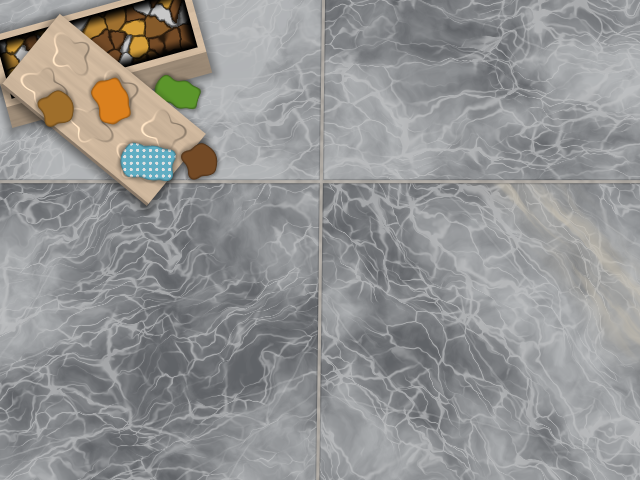
A Shadertoy shader for this texture:

```glsl
// Four large grey marble floor tiles, two across and two down, with thin grout.
// Marble is layered noise with warped cell-edge veins, turned per tile;
// an open wooden box and a board with painted pieces lie at upper left.
#define GROUT_CENTRE vec2(0.662, 0.6215)
#define GROUT_LEAN 0.012
#define GROUT_HALF 0.0032
#define VEIN_STRENGTH 0.62
#define STONE_DARK vec3(0.40, 0.41, 0.425)
#define STONE_LIGHT vec3(0.635, 0.645, 0.655)
#define VEIN_COLOUR vec3(0.76, 0.765, 0.77)
#define CREAM vec3(0.77, 0.74, 0.68)
#define GROUT_COLOUR vec3(0.68, 0.66, 0.635)
#define WOOD vec3(0.80, 0.71, 0.61)
#define BROWN vec3(0.45, 0.29, 0.15)

vec2 hash2(vec2 p) {
    vec3 q = fract(p.xyx * vec3(0.1031, 0.1030, 0.0973));
    q += dot(q, q.yzx + 33.33);
    return fract((q.xx + q.yz) * q.zy);
}
float noise(vec2 p) {
    vec2 i = floor(p), f = fract(p);
    f = f * f * (3.0 - 2.0 * f);
    return mix(mix(hash2(i).x, hash2(i + vec2(1, 0)).x, f.x),
               mix(hash2(i + vec2(0, 1)).x, hash2(i + 1.0).x, f.x), f.y);
}
float fbm(vec2 p) {
    float sum = 0.0;
    for (float amp = 0.5; amp > 0.03; amp *= 0.5) {
        sum += amp * noise(p);
        p = mat2(1.6, 1.2, -1.2, 1.6) * p + 7.3;
    }
    return sum;
}
mat2 turn(float a) { return mat2(cos(a), -sin(a), sin(a), cos(a)); }
float cover(float d) { return clamp(0.5 - d * iResolution.y, 0.0, 1.0); }
float fade(float a, float b, float x) { return 1.0 - smoothstep(a, b, x); }
float boxDist(vec2 p, vec2 size) {
    vec2 d = abs(p) - size;
    return length(max(d, 0.0)) + min(max(d.x, d.y), 0.0);
}
// x: gap between the two nearest cells, y: random value of the nearest
vec2 cells(vec2 p) {
    vec2 near = vec2(9.0);
    float id = 0.0;
    for (int k = 0; k < 9; k++) {
        vec2 c = floor(p) + vec2(k % 3 - 1, k / 3 - 1), h = hash2(c);
        float d = length(c + h - p);
        if (d < near.x) { near = vec2(d, near.x); id = h.y; }
        else near.y = min(near.y, d);
    }
    return vec2(near.y - near.x, id);
}

vec3 marble(vec2 p, vec2 tile) {
    vec2 seed = tile * vec2(17.0, 31.0) + 5.0;
    float angle = 0.45 - tile.x * (1.2 - 0.75 * tile.y);
    vec2 warp = vec2(fbm(p * 7.0 + seed), fbm(p * 7.0 + seed + 40.0)) - 0.5;
    vec2 q = turn(angle) * (p + 0.13 * warp);
    float tone = smoothstep(0.22, 0.76, fbm(q * vec2(4.0, 7.0) + seed));
    tone += 0.75 * (fbm(q * 38.0 + seed) - 0.47) + 0.55 * (1.0 - tile.x) * tile.y;
    tone += 0.5 * tile.x * tile.y * fade(0.0, 0.35, length(p - vec2(1.33, 0.64)));
    vec3 col = mix(STONE_DARK, STONE_LIGHT, clamp(tone, -0.1, 1.25));
    // Branching veins at growing scales, faded in patches
    float vein = 0.0;
    for (float scale = 5.0; scale < 28.0; scale *= 1.75) {
        vec2 s = q * vec2(0.7, 1.5) * scale + seed + scale * 3.0;
        float gap = cells(s).x;
        vein += smoothstep(0.36, 0.68, fbm(s * 0.55 + 3.0))
              * (fade(0.0, 0.035 + 0.004 * scale, gap) + 0.16 * fade(0.0, 0.3, gap));
    }
    // Long hairline cracks
    for (float i = 0.0; i < 6.0; i++) {
        vec2 h = hash2(seed + i * 3.7);
        vec2 s = turn(angle + 1.3 * (h.y - 0.5)) * (p - tile * 0.65 - 0.35 + 0.04 * warp);
        vein += 0.7 * noise(s * 11.0 + seed) * fade(0.0005, 0.003, abs(s.y - 0.7 * h.x + 0.35));
    }
    col = mix(col, VEIN_COLOUR, VEIN_STRENGTH * min(vein, 1.1));
    // Pale cream seam across the lower right tile
    vec2 b = turn(-0.807) * (p - vec2(1.2, 0.48) + 0.05 * warp);
    float band = tile.x * (1.0 - tile.y) * exp(-b.y * b.y / 0.0035);
    return mix(col, CREAM, band * (0.2 + 0.6 * smoothstep(0.4, 0.68, fbm(b * vec2(6.0, 42.0)))));
}
// Rounded painted piece with a soft shadow and a darker rim
void piece(inout vec3 col, vec2 p, vec2 size, float angle, vec3 paint) {
    vec2 q = turn(angle) * p;
    float r = 0.6 * min(size.x, size.y);
    float d = boxDist(q, size - r) - r + 0.003 * sin(q.x * 150.0) * cos(q.y * 120.0);
    col *= 1.0 - 0.4 * fade(-0.004, 0.012, d);
    col = mix(col, paint * mix(0.72, 1.0, smoothstep(0.0, 0.005, -d)), cover(d));
}
void woodenBox(inout vec3 col, vec2 p) {
    vec2 q = turn(0.27) * (p - vec2(0.43, 0.892)) + vec2(0.216, 0.0);
    float outer = boxDist(q - vec2(0.0, 0.053), vec2(0.216, 0.098));
    col *= 1.0 - 0.4 * fade(-0.01, 0.025, outer);
    vec3 wall = WOOD * (0.92 + 0.14 * fbm(q * vec2(12.0, 130.0)));
    col = mix(col, wall * mix(0.76, 1.05, cover(-q.y)), cover(outer));
    float inner = boxDist(q - vec2(0.0, 0.076), vec2(0.201, 0.062));
    vec2 c = cells(q * 27.0 + 0.5 * fbm(q * 40.0));
    vec3 paint = mix(BROWN, vec3(0.83, 0.62, 0.23), smoothstep(0.3, 0.6, c.y));
    paint = mix(paint, vec3(0.78), step(0.82, c.y)) * mix(0.35, 1.0, smoothstep(0.03, 0.2, c.x));
    col = mix(col, paint * smoothstep(0.0, 0.03, -inner), cover(inner));
}
void puzzleBoard(inout vec3 col, vec2 p) {
    vec2 q = turn(-0.688) * (p - vec2(0.217, 0.7735)), size = vec2(0.197, 0.094);
    col *= 1.0 - 0.45 * fade(-0.01, 0.025, boxDist(q + vec2(-0.004, 0.01), size));
    col = mix(col, WOOD * 0.66, cover(boxDist(q + vec2(0.0, 0.006), size)));
    vec3 top = WOOD * (0.95 + 0.12 * fbm(q * vec2(9.0, 110.0)));
    // Two rows of three wavy recesses
    for (int i = 0; i < 6; i++) {
        vec2 r = q - vec2(float(i % 3) - 1.0, float(i / 3) - 0.5) * vec2(0.125, 0.088);
        float a = atan(r.y, r.x);
        float e = length(r * vec2(0.8, 1.1)) - 0.034 - 0.008 * sin(4.0 * a + float(i));
        top *= 1.0 - 0.3 * fade(0.0, 0.004, abs(e)) * sin(a + 0.7) - 0.04 * cover(e);
    }
    col = mix(col, top, cover(boxDist(q, size)));
}

void mainImage(out vec4 fragColor, in vec2 fragCoord) {
    vec2 p = fragCoord / iResolution.y;
    vec2 g = p - GROUT_CENTRE - vec2(GROUT_LEAN * p.y, 0.0);
    vec3 col = marble(p, step(0.0, g));
    float joint = min(abs(g.x), abs(g.y)) - GROUT_HALF;
    col *= 1.0 - 0.22 * fade(0.0, 0.004, joint);
    col = mix(col, GROUT_COLOUR * (0.94 + 0.12 * noise(p * 90.0)), cover(joint));
    woodenBox(col, p);
    piece(col, p - vec2(0.37, 0.806), vec2(0.046, 0.027), -0.3, vec3(0.36, 0.58, 0.17));
    puzzleBoard(col, p);
    // Brown discs at the ends, then orange and dotted blue cloth
    for (float s = 0.0; s < 2.0; s++) {
        vec2 end = mix(vec2(0.118, 0.774), vec2(0.417, 0.664), s);
        piece(col, p - end, vec2(0.033), 0.4, mix(vec3(0.62, 0.43, 0.17), BROWN, s));
    }
    piece(col, p - vec2(0.233, 0.79), vec2(0.033, 0.045), 0.35, vec3(0.85, 0.50, 0.12));
    float dots = fade(0.2, 0.3, length(fract(p * 75.0) - 0.5));
    vec3 cloth = mix(vec3(0.38, 0.68, 0.76), vec3(0.88), dots);
    piece(col, p - vec2(0.308, 0.662), vec2(0.055, 0.035), -0.15, cloth);
    fragColor = vec4(clamp(col, 0.0, 1.0), 1.0);
}
```
